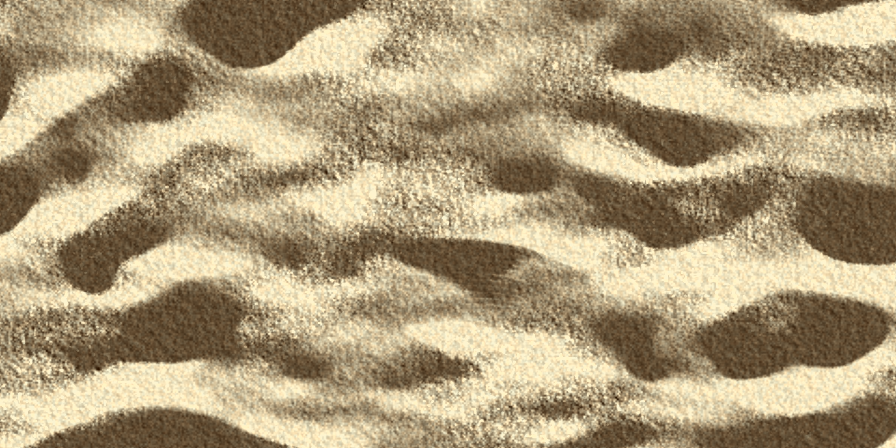
Reproduce this texture procedurally as a Shadertoy shader.

```glsl
const vec3 SHADE_COLOR = vec3(0.38, 0.30, 0.20);
const vec3 LIT_COLOR = vec3(0.98, 0.92, 0.76);
const vec2 LIGHT_DIR = vec2(-0.30, 0.954);
const float SUN_SLOPE = 0.80;
const int SHADOW_STEPS = 20;

float hash(vec2 p) {
    return fract(sin(dot(p, vec2(127.1, 311.7))) * 43758.5453);
}

vec2 fade(vec2 f) {
    return f * f * f * (f * (f * 6.0 - 15.0) + 10.0);
}

float valueNoise(vec2 p) {
    vec2 i = floor(p), u = fade(fract(p));
    float low = mix(hash(i), hash(i + vec2(1, 0)), u.x);
    float high = mix(hash(i + vec2(0, 1)), hash(i + vec2(1, 1)), u.x);
    return mix(low, high, u.y) - 0.5;
}

float cornerSlope(vec2 cell, vec2 offset) {
    float angle = 6.2832 * hash(cell);
    return dot(vec2(cos(angle), sin(angle)), offset);
}

float gradientNoise(vec2 p) {
    vec2 i = floor(p), f = fract(p), u = fade(f);
    vec2 e = vec2(1, 0);
    float low = mix(cornerSlope(i, f), cornerSlope(i + e.xy, f - e.xy), u.x);
    float high = mix(cornerSlope(i + e.yx, f - e.yx), cornerSlope(i + e.xx, f - e.xx), u.x);
    return mix(low, high, u.y);
}

// Sand surface: hollows enclosed by narrow crests, with smaller lumps on top
float sandHeight(vec2 p) {
    vec2 q = vec2(p.x * 2.0, p.y * (4.2 - 0.5 * p.y)) + vec2(7.3, 2.6);
    mat2 turn = mat2(0.92, 0.39, -0.39, 0.92);
    float n = gradientNoise(q);
    float crest = -sqrt(n * n + 0.0012);
    float lumps = gradientNoise(turn * q * 1.9 + 13.0);
    float ripples = gradientNoise(turn * q * 4.1 + 31.0);
    return 0.54 * (0.76 * crest + 0.25 * lumps + 0.06 * ripples);
}

// Slope of the surface towards the light
float lightSlope(vec2 p, float height, float reach) {
    return (sandHeight(p + LIGHT_DIR * reach) - height) / reach;
}

// Shadow cast by the crests between a point and the low sun
float castShadow(vec2 p, float height) {
    float excess = 0.0;
    for (int i = 1; i <= SHADOW_STEPS; i++) {
        float s = 0.015 * float(i);
        float blocker = sandHeight(p + LIGHT_DIR * s);
        excess = max(excess, blocker - height - SUN_SLOPE * s);
    }
    return smoothstep(0.0, 0.024, excess);
}

// Grains lit from above: each one bright on top and dark below
float grainRelief(vec2 p, float frequency) {
    vec2 q = mat2(0.8, 0.6, -0.6, 0.8) * p * frequency;
    return valueNoise(q) - valueNoise(q + vec2(0.35, 0.7));
}

void mainImage(out vec4 fragColor, in vec2 fragCoord) {
    vec2 p = fragCoord / iResolution.y;
    float height = sandHeight(p);
    float shadow = castShadow(p, height);

    // Broad light and shade
    float lit = clamp(0.58 - 0.36 * lightSlope(p, height, 0.010), 0.08, 0.97);
    float tone = mix(lit, 0.0, shadow);

    // Fine and coarse grain, strongest where the light rakes
    float grain = 0.65 * grainRelief(p, 140.0) + 0.5 * grainRelief(p + 3.7, 75.0)
                + 0.9 * valueNoise(p * 240.0);
    float rough = smoothstep(-0.25, 0.25, gradientNoise(p * vec2(3.0, 4.5) + 50.0));
    float raking = clamp(4.0 * tone * (1.0 - tone), 0.0, 1.0);
    tone += grain * (0.22 + raking * mix(0.20, 0.50, rough));

    // Sparse glinting grains
    float glint = smoothstep(0.30, 0.42, valueNoise(p * 115.0 + 90.0));
    tone += 0.34 * glint * rough * (1.0 - 0.5 * shadow);

    tone = clamp(tone, -0.35, 1.06);
    vec3 color = mix(SHADE_COLOR, LIT_COLOR, tone);
    color *= 1.0 + 0.08 * vec3(1.0, 0.0, -1.0) * valueNoise(p * 150.0 + 17.0);
    fragColor = vec4(clamp(color, 0.0, 1.0), 1.0);
}
```
